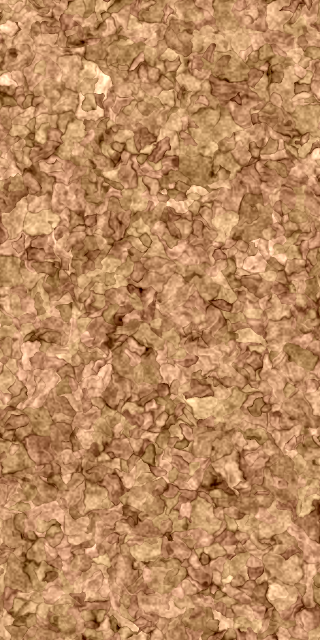
A Shadertoy shader for this texture:

```glsl
// Pressed cork board: irregular granules with fibrous streaks and dark creases.
// Two scales of stretched, warped Voronoi cells are stacked, the small chips
// lying over the large ones, then tinted along one brown ramp.

const vec3  CORK_COLOR   = vec3(0.775, 0.578, 0.408);
const vec3  TONE_RAMP    = vec3(1.0, 0.98, 0.94);   // how brightness shifts colour
const vec3  PINK_SHIFT   = vec3(0.02, -0.035, 0.03);
const float LARGE_SCALE  = 12.0;                    // granules per canvas width
const float SMALL_SCALE  = 27.0;
const float SMALL_SHARE  = 0.42;
const float GRAIN_TONE   = 0.24;
const float STREAK_TONE  = 0.22;
const float MOTTLE_TONE  = 0.20;
const float SPECKLE_TONE = 0.20;
const float CREASE_TONE  = 0.30;
const float PALE_TONE    = 0.15;
const float VOID_TONE    = 0.24;
const float PI = 3.14159;

struct Grain {
    vec2 local;   // position in the granule's own rotated frame
    vec2 id;
    float gap;    // zero at the border, growing inwards
};

vec3 hash3(vec2 p) {
    vec3 q = fract(p.xyx * vec3(0.1031, 0.1030, 0.0973));
    q += dot(q, q.yxz + 33.33);
    return fract((q.xxy + q.yzz) * q.zyx);
}

float noise(vec2 p) {
    vec2 i = floor(p), f = fract(p);
    f = f * f * (3.0 - 2.0 * f);
    float low  = mix(hash3(i).x, hash3(i + vec2(1, 0)).x, f.x);
    float high = mix(hash3(i + vec2(0, 1)).x, hash3(i + vec2(1, 1)).x, f.x);
    return mix(low, high, f.y);
}

vec2 warp(vec2 p) {
    return vec2(noise(p), noise(p + 57.3)) - 0.5;
}

// Nearest stretched cell and its margin over the runner-up
Grain findGrain(vec2 p, float salt) {
    Grain g = Grain(vec2(0), vec2(0), 0.0);
    float nearest = 9.0, second = 9.0;
    vec2 cell = floor(p);
    for (int y = -1; y <= 1; y++)
    for (int x = -1; x <= 1; x++) {
        vec2 id = cell + vec2(x, y) + salt;
        vec3 h = hash3(id);
        vec2 d = p + salt - id - 0.1 - 0.8 * h.xy;
        float c = cos(h.z * PI), s = sin(h.z * PI);
        vec2 local = mat2(c, -s, s, c) * d;
        float size = 0.3 * fract(h.x * 17.0 + h.y * 5.0);
        float dist = length(local * vec2(0.78, 1.25)) - size;
        if (dist < nearest) {
            second = nearest;
            nearest = dist;
            g.local = local;
            g.id = id;
        } else {
            second = min(second, dist);
        }
    }
    g.gap = second - nearest;
    return g;
}

vec3 cork(vec2 p) {
    // Ragged outlines
    vec2 q = p + 0.030 * warp(p * 22.0) + 0.012 * warp(p * 65.0);

    // Small chips cover the large granules in loose clusters
    Grain g = findGrain(q * LARGE_SCALE, 40.0);
    Grain chip = findGrain(q * SMALL_SCALE, 170.0);
    float cluster = 0.7 * (noise(chip.id * 0.2) - 0.5);
    float scale = LARGE_SCALE;
    if (hash3(chip.id + 311.0).x + cluster < SMALL_SHARE) {
        g = chip;
        scale = SMALL_SCALE;
    }
    vec3 h = hash3(g.id + 91.0);
    vec2 local = g.local * LARGE_SCALE / scale;
    float gap = g.gap * LARGE_SCALE / scale;

    // Granule tone, with a random tilt towards the light
    float tone = GRAIN_TONE * (h.x - 0.5) + PALE_TONE * smoothstep(0.91, 0.96, h.y);
    tone += 0.16 * dot(local, h.yz - 0.5);

    // Wavy fibres, mottling and fine speckle
    vec2 fibre = local + 0.12 * warp(local * 4.0 + h.xy * 50.0);
    float streak = noise(fibre * vec2(2.5, 11.0) + h.yz * 90.0) - 0.5;
    tone += STREAK_TONE * (0.4 + h.z) * streak;
    tone += MOTTLE_TONE * (noise(p * 48.0) - 0.5);
    tone += SPECKLE_TONE * (noise(p * 150.0 + 9.0) - 0.5);

    // Creases of uneven depth, and a few dark hollows
    float depth = smoothstep(0.2, 0.9, noise(p * 19.0 + 31.0));
    float crease = 1.0 - smoothstep(0.0, 0.07 + 0.10 * depth, gap);
    tone -= CREASE_TONE * crease * (0.2 + 0.8 * depth);
    float hollow = smoothstep(0.76, 0.92, noise(q * vec2(24.0, 30.0) + 73.0));
    tone -= VOID_TONE * hollow * smoothstep(0.35, 0.65, noise(q * 75.0));

    return CORK_COLOR + TONE_RAMP * tone + PINK_SHIFT * (h.z - 0.5);
}

void mainImage(out vec4 fragColor, in vec2 fragCoord) {
    // Four samples per pixel smooth the borders
    vec3 color = vec3(0);
    for (int k = 0; k < 4; k++) {
        vec2 offset = 0.5 * vec2(k % 2, k / 2) - 0.25;
        color += cork((fragCoord + offset) / iResolution.x);
    }
    fragColor = vec4(clamp(color / 4.0, 0.0, 1.0), 1.0);
}
```
